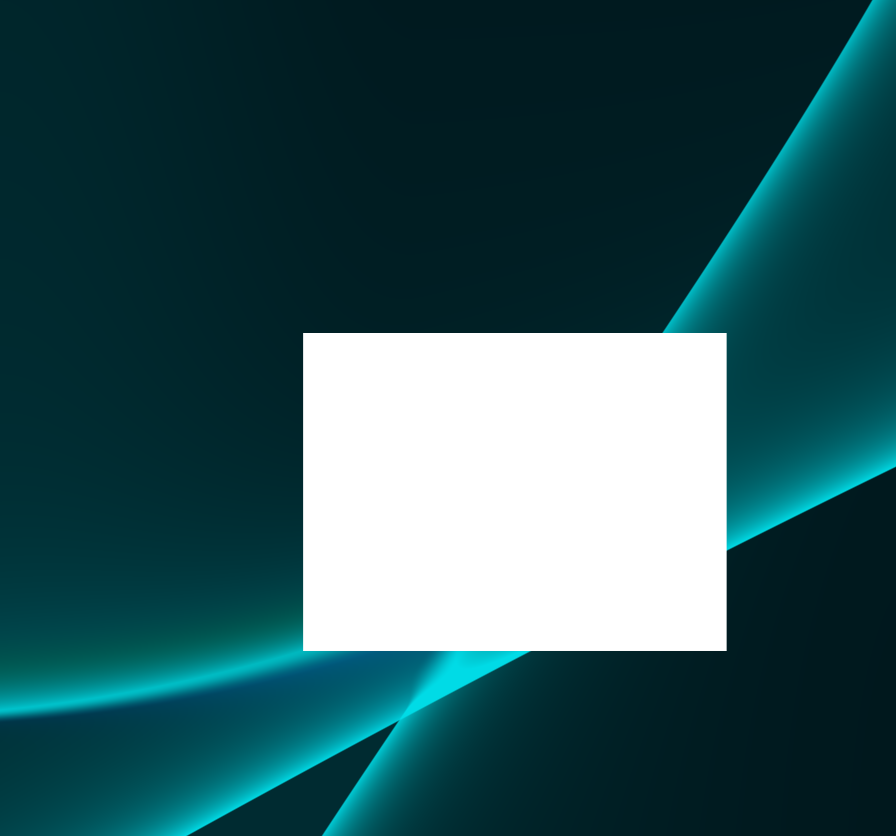
A Shadertoy shader for this background:

```glsl
// Dark teal backdrop with glowing folded sheets and a blank white panel.

// Two-stage falloff: a tight bright rim plus a wide soft halo.
float glow(float dist, float rim, float halo, float haloSize) {
    float d = max(dist, 0.0);
    return rim * exp(-d / 0.025) + halo * exp(-d / haloSize);
}

vec3 teal(float level) {
    float g = min(level, 0.86);
    return vec3(0.0, g, g * 1.03 + 0.017);
}

float boxDistance(vec2 p, vec2 low, vec2 high) {
    vec2 q = abs(p - 0.5 * (low + high)) - 0.5 * (high - low);
    return max(q.x, q.y);
}

void mainImage(out vec4 fragColor, in vec2 fragCoord) {
    // Height is 1, width is fixed so the layout stretches with the canvas.
    vec2 uv = fragCoord / iResolution.xy;
    vec2 p = uv * vec2(1.07, 1.0);
    float px = 1.0 / iResolution.y;

    // Signed distances to the steep edge, the shallow edge and the curved band.
    float steepX = 0.3844 + 0.6574 * p.y + 0.077 * p.y * p.y * (1.0 - p.y);
    float steep = (p.x - steepX) * 0.836;
    float run = p.x - 0.2228;
    float shallow = (p.y - run * (0.5542 - 0.0387 * run)) * 0.88;
    float band = p.y - (0.139 + 0.06 * p.x + 0.28 * p.x * p.x);

    // Backdrop, lit from the band below it.
    float ambient = 0.102 + 0.045 * smoothstep(0.5, 0.0, p.x) + 0.035 * (1.0 - p.y);
    float bandPeak = 0.012 + 0.035 * p.x;
    float above = max(band - bandPeak, 0.0);
    vec3 backdrop = teal(ambient + 0.36 * exp(-above / 0.025) + 0.22 * exp(-above / 0.1));
    backdrop.b -= 0.05 * exp(-pow((band - 0.06) / 0.03, 2.0));

    // Fold under the band, with a blue shadow that deepens to the right.
    vec3 fold = teal(0.17 + glow(shallow, 0.41, 0.28, 0.1));
    float shade = exp(-abs(band) / (0.012 + 0.06 * p.x));
    float reach = smoothstep(0.0, 0.5, p.x);
    fold = mix(fold, mix(vec3(0.0, 0.22, 0.36), vec3(0.0, 0.37, 0.53), reach),
               shade * (0.55 + 0.35 * reach));
    vec3 left = mix(fold, backdrop, smoothstep(-0.004, bandPeak, band));

    // Bright sheet between the two straight edges.
    vec3 sheet = teal(0.15 + glow(steep, 0.36, 0.22, 0.07)
                           + glow(shallow, 0.35, 0.35, 0.09));

    // Lower right surface and the small dark wedge beside it.
    vec3 lower = teal(0.095 + 0.03 * smoothstep(1.07, 0.5, p.x)
                            + glow(steep, 0.42, 0.25, 0.075));
    vec3 wedge = teal(0.17);

    // Layer the regions; the steep edge softens where the folds meet.
    float soft = px + 0.018 * smoothstep(0.15, 0.2, p.y) * smoothstep(0.5, 0.25, p.y)
                    * step(0.0, shallow);
    float rightSide = smoothstep(-soft, soft, steep);
    vec3 color = mix(mix(wedge, lower, rightSide),
                     mix(left, sheet, rightSide),
                     smoothstep(-px, px, shallow));

    // Blank panel.
    float panel = boxDistance(p, vec2(0.3621, 0.2214), vec2(0.8677, 0.6017));
    color = mix(color, vec3(1.0), smoothstep(0.5 * px, -0.5 * px, panel));

    fragColor = vec4(color, 1.0);
}
```
